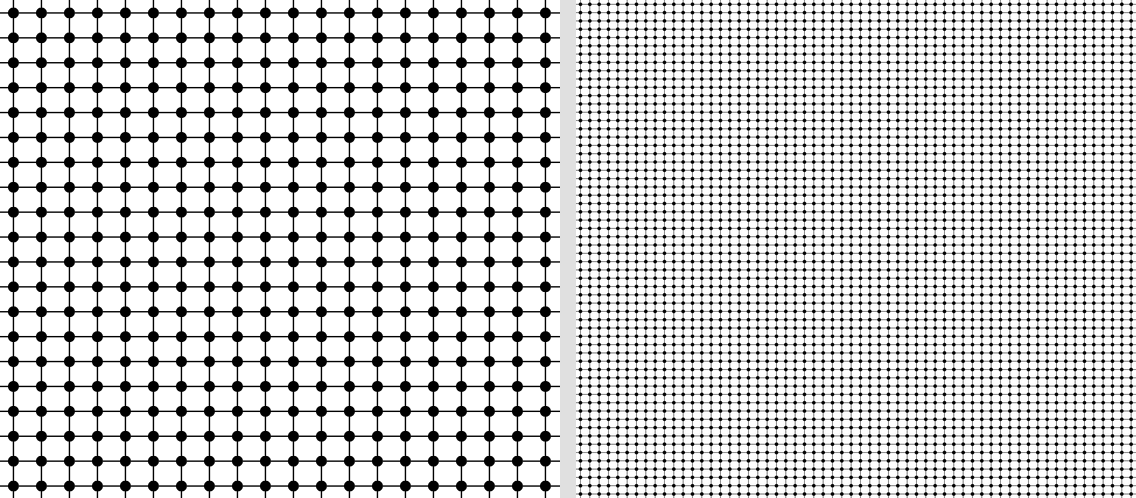
Left, the tile; right, the same tile 3 across and 3 down.
A Shadertoy shader for this pattern:

```glsl
#define REPEATS vec2(20.0, 20.0)
#define NODE_OFFSET vec2(0.48, 0.48)  // node position inside its cell
#define NODE_RADIUS 0.0110            // lengths are in canvas heights
#define LINE_WIDTH 0.0028
#define INK vec3(0.005)
#define PAPER vec3(1.0)

// Fraction of a pixel covered by a shape at signed distance d
float coverage(float d, float pixel) {
    return clamp(0.5 - d / pixel, 0.0, 1.0);
}

void mainImage(out vec4 fragColor, in vec2 fragCoord) {
    float pixel = 1.0 / iResolution.y;
    vec2 canvas = vec2(iResolution.x / iResolution.y, 1.0);

    // Offset from the nearest node, wrapping at the canvas edges
    vec2 cell = fragCoord / iResolution.xy * REPEATS - NODE_OFFSET;
    vec2 fromNode = (fract(cell + 0.5) - 0.5) * canvas / REPEATS;

    // Round node joined by the horizontal and vertical grid lines
    float node = length(fromNode) - NODE_RADIUS;
    vec2 toLine = abs(fromNode);
    float line = min(toLine.x, toLine.y) - 0.5 * LINE_WIDTH;

    // Lines thinner than a pixel fade instead of thickening
    float lineInk = min(coverage(line, pixel), LINE_WIDTH / pixel);
    float ink = max(coverage(node, pixel), lineInk);

    fragColor = vec4(mix(PAPER, INK, ink), 1.0);
}
```
